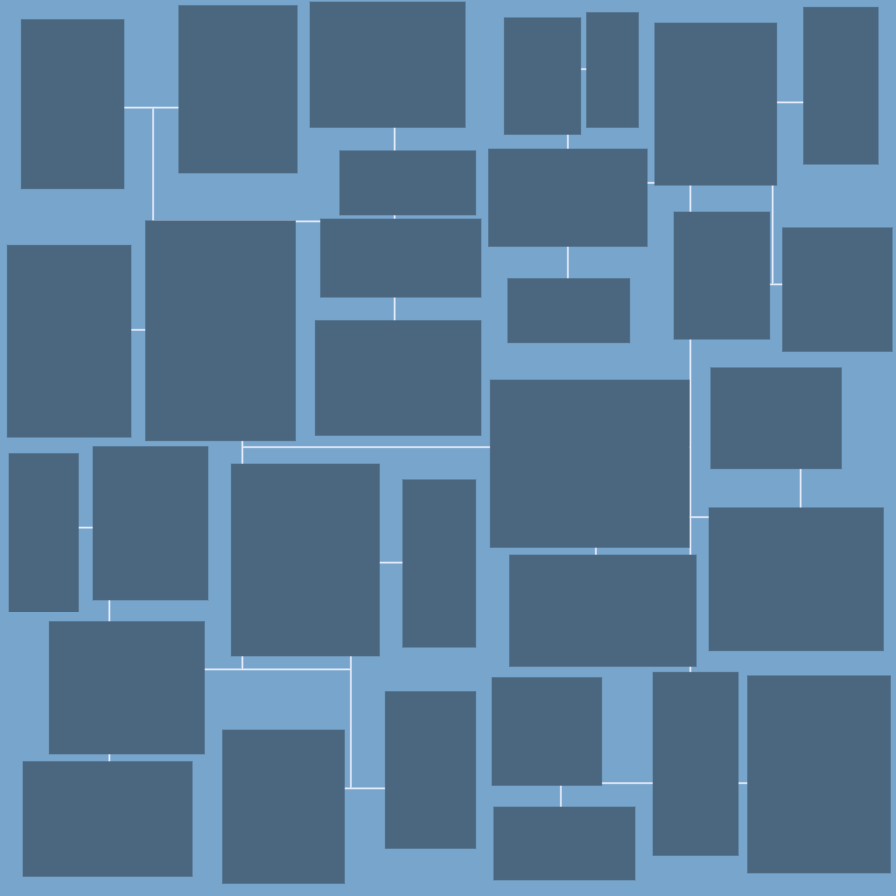
Give the GLSL for this pattern, as a three.js fragment shader.

```glsl
// Floor plan: rooms in a randomly halved square, joined by thin straight corridors.
varying vec2 vUv;

const vec3 GROUND = vec3(0.467, 0.647, 0.800);
const vec3 ROOM = vec3(0.294, 0.404, 0.498);
const vec3 CORRIDOR = vec3(0.90, 0.92, 0.98);

const int SPLITS = 5;         // halvings from the whole square to one room
const float GRID = 512.0;     // plan lines snap to this many steps per side
const float SOFT = 0.5 / GRID;
const float SEED = 3.0;

float hash(float id, float salt) {
  return fract(sin(id * 12.9898 + (salt + SEED) * 78.233) * 43758.5453);
}

vec2 hash2(float id, float salt) {
  return vec2(hash(id, salt), hash(id, salt + 1.0));
}

vec2 snap(vec2 p) {
  return floor(p * GRID + 0.5) / GRID;
}

// Signed distance to an axis-aligned box given by two corners
float boxDistance(vec2 p, vec2 lo, vec2 hi) {
  vec2 d = max(lo - p, p - hi);
  return max(d.x, d.y);
}

float fill(float d, float softness) {
  return 1.0 - smoothstep(-softness, softness, d);
}

// Corridor one grid step wide between two points on a shared axis
float corridor(vec2 p, vec2 a, vec2 b) {
  vec2 start = (floor(a * GRID) + 0.5) / GRID;
  vec2 end = (floor(b * GRID) + 0.5) / GRID;
  return fill(boxDistance(p, start - SOFT, end + SOFT), SOFT);
}

// Room placed at random inside its cell, leaving an uneven margin
float room(vec2 p, vec2 lo, vec2 hi, float id) {
  vec2 cell = hi - lo;
  vec2 size = cell * mix(vec2(0.69), vec2(0.965), hash2(id, 4.0));
  vec2 corner = lo + (cell - size) * hash2(id, 7.0);
  return fill(boxDistance(p, snap(corner), snap(corner + size)), SOFT);
}

void main() {
  vec2 lo = vec2(0.0);
  vec2 hi = vec2(1.0);
  float id = 1.0;
  float path = 0.0;

  // Descend the split tree, collecting the corridor between each pair of halves
  for (int i = 0; i < SPLITS; i++) {
    vec2 size = hi - lo;
    float bias = mix(0.8, 1.3, hash(id, 0.0));
    vec2 axis = size.x * bias > size.y ? vec2(1.0, 0.0) : vec2(0.0, 1.0);
    float ratio = mix(0.37, 0.63, hash(id, 2.0));

    vec2 firstHi = hi - axis * size * (1.0 - ratio);
    vec2 secondLo = lo + axis * size * ratio;
    path = max(path, corridor(vUv, 0.5 * (lo + firstHi), 0.5 * (secondLo + hi)));

    float side = step(0.0, dot(vUv - secondLo, axis));
    lo = mix(lo, secondLo, side);
    hi = mix(firstHi, hi, side);
    id = 2.0 * id + side;
  }

  // Rooms cover the corridors that run beneath them
  vec3 color = mix(GROUND, CORRIDOR, path);
  color = mix(color, ROOM, room(vUv, lo, hi, id));
  gl_FragColor = vec4(color, 1.0);
}
```
